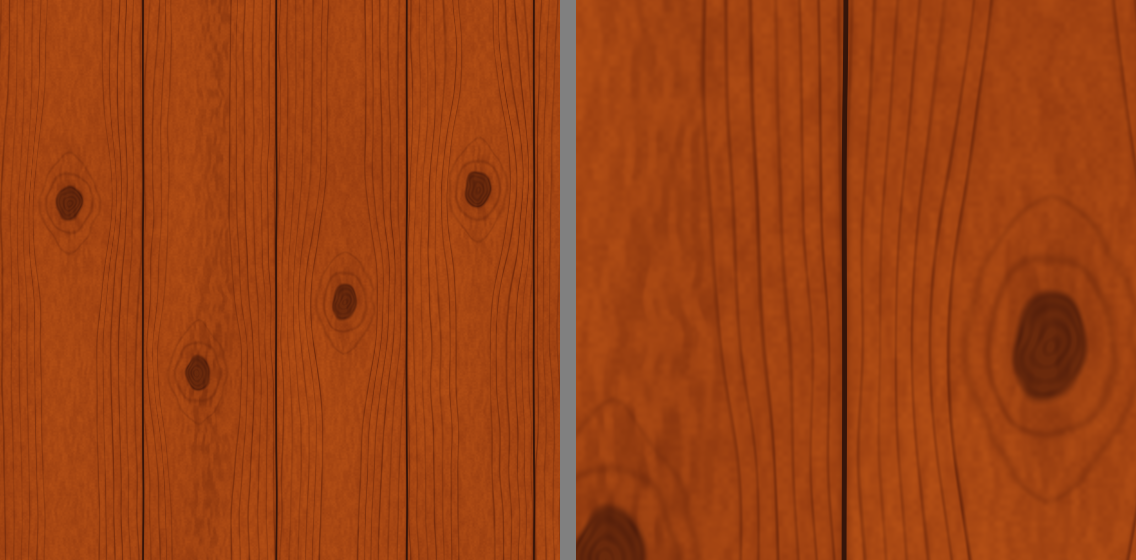
Left, the full canvas; right, a detail of the centre.
This texture is drawn by a Shadertoy shader. Its source:

```glsl
// Stained pine boards: vertical planks with dark seams, wavy grain lines and one knot each.

const vec3 WOOD = vec3(0.672, 0.287, 0.076);
const vec3 WOOD_SHADE = vec3(0.59, 0.232, 0.06);
const vec3 GRAIN = vec3(0.45, 0.165, 0.042);
const vec3 KNOT = vec3(0.40, 0.155, 0.045);
const vec3 KNOT_RING = vec3(0.29, 0.10, 0.035);
const vec3 SEAM = vec3(0.17, 0.065, 0.035);

const int SEAM_COUNT = 4;
const float SEAM_X[4] = float[4](0.2555, 0.4935, 0.7265, 0.9535);
const float SEAM_HALF_WIDTH = 0.0014;

// Per plank: knot centre x, y, half width of the plain middle, strength of the dark streak
const vec4 PLANKS[5] = vec4[5](
    vec4(0.124, 0.638, 0.046, 0.12),
    vec4(0.354, 0.335, 0.050, 0.85),
    vec4(0.616, 0.460, 0.030, 0.0),
    vec4(0.853, 0.661, 0.026, 0.06),
    vec4(1.090, 0.400, 0.040, 0.0));

const vec2 KNOT_RADIUS = vec2(0.0245, 0.0325);
const float GRAIN_SPACING = 0.0150;
const float GRAIN_HALF_WIDTH = 0.0025;
const float BULGE = 0.042;
const float BULGE_HEIGHT = 0.13;

float hash(vec2 p) {
    vec3 q = fract(vec3(p.xyx) * 0.1031);
    q += dot(q, q.yzx + 33.33);
    return fract((q.x + q.y) * q.z);
}

float noise(vec2 p) {
    vec2 i = floor(p), f = fract(p);
    f = f * f * (3.0 - 2.0 * f);
    return mix(mix(hash(i), hash(i + vec2(1, 0)), f.x),
               mix(hash(i + vec2(0, 1)), hash(i + vec2(1, 1)), f.x), f.y);
}

float bell(float x) { return exp(-x * x); }

// Grain lines that run along the plank and part around the knot
float grainLines(vec2 d, float y, float halfGap, float seed) {
    float u = d.x + 0.022 * (noise(vec2(y * 2.6, seed)) - 0.5)
                  + 0.005 * (noise(vec2(y * 13.0, d.x * 25.0 + seed)) - 0.5);
    float s = abs(u) - BULGE * bell(d.y / BULGE_HEIGHT) * bell(u / 0.085) - halfGap;
    float phase = 0.5 * (sqrt(s * s + 0.00005) + s) / GRAIN_SPACING;
    phase += 0.9 * smoothstep(0.0, 1.5, phase) * noise(vec2(u * 28.0 + seed, y * 1.8));
    float cell = fract(phase), id = floor(phase) + (u > 0.0 ? 40.0 : 0.0);
    float line = 1.0 - smoothstep(0.0, GRAIN_HALF_WIDTH, abs(cell - 0.5) * GRAIN_SPACING);
    float lateWood = smoothstep(0.1, 0.5, cell) * (1.0 - smoothstep(0.5, 0.6, cell));
    float strength = mix(0.4, 0.8, hash(vec2(id, seed)))
                   * mix(0.65, 1.1, noise(vec2(id * 3.7 + seed, y * 9.0)));
    return strength * (0.8 * line + 0.22 * lateWood);
}

// Thin ring at level 1 of a shape function
float ring(float shape, float width) { return bell((shape - 1.0) / width); }

void mainImage(out vec4 fragColor, in vec2 fragCoord) {
    float pixel = 1.0 / iResolution.y;
    vec2 uv = fragCoord * pixel;

    // Plank index and distance to the nearest seam
    int index = 0;
    float seamDistance = 1.0;
    float seamX = uv.x + 0.0016 * (noise(vec2(uv.y * 9.0, 4.0)) - 0.5);
    for (int i = 0; i < SEAM_COUNT; i++) {
        index += seamX > SEAM_X[i] ? 1 : 0;
        seamDistance = min(seamDistance, abs(seamX - SEAM_X[i]));
    }
    vec4 plank = PLANKS[index];
    float seed = float(index) * 17.0 + 5.0;
    vec2 d = uv - plank.xy;

    // Short wavy fibres, fine speckle and broad tone
    float sway = 0.006 * noise(uv * vec2(30.0, 45.0));
    float fibre = noise(vec2((uv.x + sway) * 210.0, uv.y * 60.0 + seed));
    float speckle = noise(uv * 310.0);
    float tone = noise(uv * vec2(9.0, 3.0) + seed);
    float shade = 0.24 + 0.6 * (fibre - 0.5) + 0.4 * (speckle - 0.5) + 0.5 * (tone - 0.5);
    vec3 color = mix(WOOD, WOOD_SHADE, shade);

    // Dark streak along the plank and tufts above and below the knot
    float drift = 0.016 + 0.022 * smoothstep(-0.15, 0.2, d.y) + 0.012 * (tone - 0.5);
    float streak = plank.w * bell((d.x - drift) / 0.034) * mix(0.5, 1.0, noise(vec2(uv.y * 5.0, seed)));
    float tuft = 0.55 * bell(d.x / 0.025) * bell(d.y / 0.095);
    float strands = smoothstep(0.25, 0.9, fibre);
    color = mix(color, GRAIN, (streak + tuft) * (0.17 + 0.42 * strands));

    // Grain lines fade out inside the knot's halo
    vec2 bent = d + 0.007 * (vec2(noise(uv * 45.0), noise(uv * 45.0 + 70.0)) - 0.5);
    float knotShape = length(bent / KNOT_RADIUS);
    float lines = grainLines(d, uv.y, plank.z, seed) * smoothstep(1.3, 1.9, knotShape);

    // Halo ring, and a pointed lens around it
    float lens = sqrt(bent.x * bent.x + 0.00004) / 0.052 + bent.y * bent.y / 0.0095;
    float halo = 0.42 * ring(knotShape / 1.62, 0.065) + 0.3 * ring(lens, 0.055);
    halo += 0.2 * (1.0 - smoothstep(0.9, 1.7, knotShape));
    color = mix(color, GRAIN, clamp(max(lines, halo) * (0.8 + 0.4 * fibre), 0.0, 1.0));

    // Knot core with tight rings and a dark rim
    float coreRings = 0.5 + 0.5 * cos(knotShape * 25.0 + 4.0 * noise(uv * 75.0));
    float core = 1.0 - smoothstep(0.84, 1.08, knotShape);
    float rim = ring(knotShape / 0.88, 0.1);
    vec3 knotColor = mix(KNOT, KNOT_RING, clamp(0.45 * coreRings + 0.35 * rim + 0.5 * (fibre - 0.5), 0.0, 1.0));
    color = mix(color, knotColor, 0.92 * core);

    // Seam with a soft shadow
    color = mix(color, GRAIN, 0.45 * bell(seamDistance / 0.0035));
    float gap = 1.0 - smoothstep(SEAM_HALF_WIDTH - 0.5 * pixel, SEAM_HALF_WIDTH + 0.7 * pixel, seamDistance);
    color = mix(color, SEAM, 0.9 * gap);

    fragColor = vec4(color, 1.0);
}
```
